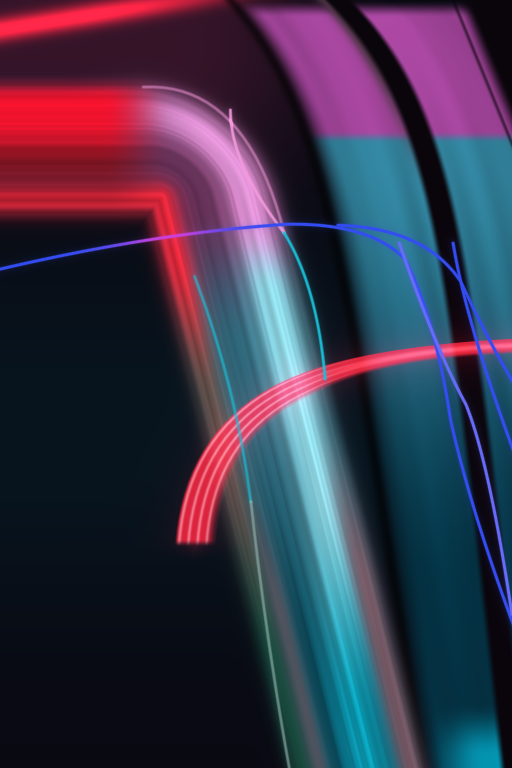
Reproduce this background procedurally as a WebGL 1 fragment shader.

```glsl
precision highp float;
uniform vec2 u_resolution;

float hash(vec2 p) { return fract(sin(dot(p, vec2(127.1, 311.7))) * 43758.); }

float noise(vec2 p) {
  vec2 i = floor(p), f = fract(p), e = vec2(1, 0);
  f *= f * (3. - 2. * f);
  return mix(mix(hash(i), hash(i + e), f.x), mix(hash(i + e.yx), hash(i + e.xx), f.x), f.y);
}

float rise(float a, float b, float x) { return smoothstep(a, b, x); }
float fall(float a, float b, float x) { return 1. - smoothstep(a, b, x); }

float band(float x, float center, float width) {
  float k = (x - center) / width;
  return exp(-k * k);
}

// Signed distance to a quadratic curve, and the position along it
vec2 curve(vec2 p, vec2 a, vec2 b, vec2 c) {
  vec2 best = vec2(9, 0), prev = a;
  for (int i = 1; i <= 20; i++) {
    float t = float(i) / 20.;
    vec2 q = mix(mix(a, b, t), mix(b, c, t), t), e = q - prev, w = p - prev;
    float h = clamp(dot(w, e) / dot(e, e), 0., 1.), l = length(w - e * h);
    if (l < abs(best.x)) best = vec2(e.x * w.y < e.y * w.x ? -l : l, t + (h - 1.) / 20.);
    prev = q;
  }
  return best;
}

float stroke(vec2 p, vec2 a, vec2 b, vec2 c) {
  float l = abs(curve(p, a, b, c).x), px = 1. / u_resolution.x;
  return fall(.0028 - px, .0028 + px, l) + .2 * exp(-l / .006);
}

// Depth inside a slanted shape with a rounded upper right corner
float bendDepth(vec2 p) {
  float radius = .22;
  vec2 q = radius - vec2(.44 + .25 * p.y - p.x, p.y - .165);
  return radius - length(max(q, 0.)) - min(max(q.x, q.y), 0.);
}

vec3 backdrop(vec2 p) {
  float x = p.x, y = p.y, bow = exp(-5. * y);
  vec3 col = mix(vec3(.035, .035, .07), vec3(.025, .09, .13), band(y, .85, .35) * .8);
  col = mix(col, vec3(.25, .09, .18), fall(.1, .5, y) * fall(.35, .8, x) * .8);
  col += vec3(.95, .08, .14) * band(y + .16 * x, .058, .022) * fall(.15, .65, x);

  // Magenta and teal panel
  float edge = x - .6 - .15 * (y - bow);
  vec3 teal = mix(vec3(.19, .5, .6), vec3(.015, .2, .27), rise(.3, 1.15, y));
  vec3 panel = mix(vec3(.62, .26, .59), teal, rise(.255, .28, y));
  panel *= .88 + .24 * noise(vec2(edge * 30., y * 2.));
  panel += vec3(0, .4, .45) * rise(1.37, 1.48, y) * rise(.82, .95, x);
  col = mix(col, panel, rise(-.01, .05, edge) * rise(0., .035, y));
  col *= 1. - .6 * band(edge, 0., .012);

  // Dark stripe and corner
  float stripe = x - .84 - .11 * y + .18 * bow, corner = x - .885 - .41 * y;
  col = mix(col, vec3(.3, .2, .27), band(stripe, -.025, .018) * fall(.1, .4, y));
  float dark = max(fall(.016, .032, abs(stripe)), rise(0., .035, corner));
  return mix(col, vec3(.04, .02, .045), max(dark, .6 * band(corner, 0., .004)));
}

vec3 bentBeams(vec3 col, vec2 p) {
  float x = p.x, y = p.y, d = bendDepth(p);
  float fiber = .8 + .25 * noise(vec2(d * 80., y * 1.5)) + .15 * noise(vec2(d * 220., y * 2.));

  // Hazy interior
  vec3 haze = mix(vec3(.42, .2, .36), vec3(.19, .43, .51), rise(.4, .68, y));
  haze = mix(haze, vec3(.03, .29, .36), rise(.8, 1.3, y));
  col = mix(col, haze * fiber, rise(-.03, .04, d) * fall(.19, .27, d) * .92);

  // Inner beam from red to olive and green
  vec3 inner = mix(vec3(.95, .15, .22), vec3(.45, .32, .27), rise(.5, .78, y));
  inner = mix(inner, vec3(.1, .3, .2), rise(.95, 1.3, y));
  col = mix(col, inner * fiber, band(d, .222, .032) * mix(.9, .65, rise(.5, 1., y)));
  col = mix(col, vec3(.42, .35, .4), band(d, .19, .02) * rise(.9, 1.2, y) * .7);

  // Pink to cyan core and its rosy rim
  vec3 core = mix(vec3(.87, .57, .83), vec3(.56, .85, .9), rise(.43, .57, y));
  core = mix(core, vec3(.04, .64, .74), rise(.95, 1.4, y));
  float center = mix(.052, .09, rise(.9, 1.5, y));
  col = mix(col, core * fiber, band(d, center, .045) * rise(.12, .42, x));
  col = mix(col, vec3(.56, .4, .45) * fiber, band(d, .012, .026) * rise(.8, 1.15, y) * .9);

  // Red sweep from the left
  vec3 red = mix(vec3(.9, .07, .17), vec3(.48, .08, .13), rise(.06, .17, d));
  float sweep = rise(-.02, .03, d) * fall(.14, .28, d);
  return mix(col, red * fiber, sweep * fall(.2, .34, x) * fall(.4, .6, y));
}

vec3 redArc(vec3 col, vec2 p) {
  vec2 joint = vec2(.6, .75);
  vec2 low = curve(p, vec2(.38, 1.09), vec2(.385, .84), joint);
  vec2 high = curve(p, joint, vec2(.74, .685), vec2(1.03, .675));
  vec2 arc = abs(low.x) < abs(high.x) ? low : high + vec2(0, 1);
  float k = arc.x / mix(.037, .014, rise(0., 1.7, arc.y));
  float mask = rise(-1.1, -.92, k) * fall(.5, 1.15, k) * fall(1.053, 1.068, p.y);
  float lines = pow(.5 + .5 * sin(k * 13.), 3.) * fall(.6, 1.5, arc.y);
  vec3 glow = vec3(.9, .12, .2) + vec3(.1, .35, .32) * lines + col * vec3(.1, .3, .4);
  glow += .2 * band(k, -.1, .4) * rise(.8, 1.6, arc.y);
  col += vec3(.22, .02, .05) * exp(-abs(arc.x) / .03) * fall(1.05, 1.1, p.y);
  return mix(col, glow, mask * .94);
}

void main() {
  vec2 p = gl_FragCoord.xy / u_resolution;
  p.y = 1.5 - 1.5 * p.y;
  vec3 col = redArc(bentBeams(backdrop(p), p), p);

  // Fine pink and cyan filaments
  vec2 cross = vec2(.555, .455), bend = vec2(.49, .98);
  float pink = stroke(p, vec2(.45, .215), vec2(.45, .32), cross);
  pink += .6 * stroke(p, vec2(.28, .17), vec2(.48, .16), cross);
  col = mix(col, vec3(.96, .6, .87), min(pink * .75, 1.));
  float cyan = stroke(p, cross, vec2(.62, .56), vec2(.635, .74));
  cyan += .7 * stroke(p, vec2(.38, .54), vec2(.46, .75), bend);
  col = mix(col, vec3(.1, .75, .85), min(cyan * .8, 1.));
  float pale = stroke(p, bend, vec2(.52, 1.25), vec2(.565, 1.5));
  col = mix(col, vec3(.6, .75, .72), pale * .5);

  // Blue light trails
  vec2 crest = vec2(.56, .438), turn = vec2(.79, .505), dip = vec2(.88, .82), fork = vec2(.9, .55);
  float blue = stroke(p, vec2(-.01, .528), vec2(.3, .455), crest);
  blue = max(blue, stroke(p, crest, vec2(.72, .435), turn));
  blue = max(blue, stroke(p, turn, vec2(.85, .62), dip));
  blue = max(blue, stroke(p, dip, vec2(.92, 1), vec2(1.01, 1.24)));
  blue = max(blue, stroke(p, vec2(.66, .44), vec2(.83, .445), fork));
  blue = max(blue, stroke(p, fork, vec2(.95, .66), vec2(1.01, .76)));
  blue = max(blue, stroke(p, vec2(.885, .475), vec2(.91, .63), vec2(1.01, .9)));
  vec3 trail = mix(vec3(.2, .3, .95), vec3(.8, .25, .85), band(p.x, .33, .1));
  col = mix(col, trail, min(blue, 1.));
  vec2 knee = vec2(.91, .79);
  float violet = stroke(p, vec2(.78, .475), vec2(.85, .68), knee);
  violet = max(violet, stroke(p, knee, vec2(.955, .9), vec2(1, 1.2)));
  gl_FragColor = vec4(mix(col, vec3(.4, .42, .98), min(violet, 1.)), 1);
}
```
